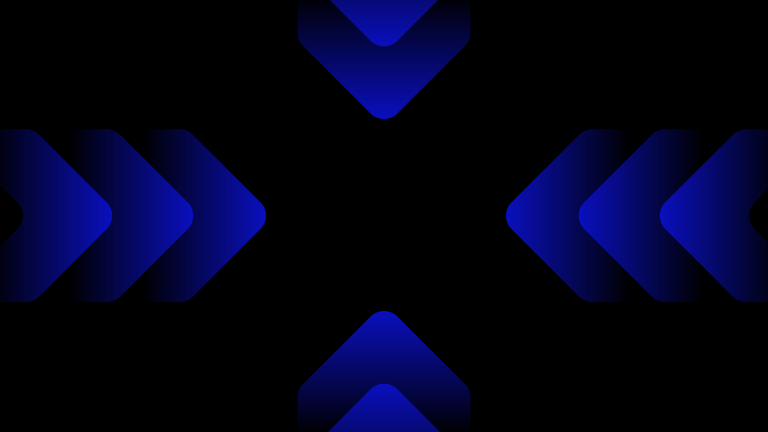
This background is drawn by a WebGL 1 fragment shader. Its source:

```glsl
precision highp float;

uniform vec2 u_resolution;

#define TIP_COLOR vec3(0.038, 0.06, 0.75)
#define HALF_WIDTH 0.2
#define CORNER_RADIUS 0.044
#define FADE_LENGTH 0.287
#define SIDE_GAP 0.2778
#define VERTICAL_GAP 0.2222
#define SIDE_CENTER vec2(0.0046, 0.0007)
#define VERTICAL_CENTER vec2(0.0, 0.0023)
#define SPACING 0.1683
#define SPACING_GROWTH 0.0097

// Signed distance to a rounded arrowhead with its tip at the origin,
// pointing along +x and extending endlessly along -x.
float arrowDistance(vec2 p) {
    vec2 q = vec2(p.x + CORNER_RADIUS, abs(p.y));
    float core = HALF_WIDTH - CORNER_RADIUS;
    float t = clamp(0.5 * (q.y - q.x), 0.0, core);
    vec2 offset = q - t * vec2(-1.0, 1.0);
    if (t >= core) offset.x = max(offset.x, 0.0);
    float side = (q.x + q.y > 0.0 || q.y > core) ? 1.0 : -1.0;
    return side * length(offset) - CORNER_RADIUS;
}

// Stack of arrows, each painted over the one ahead; the last cuts a dark notch.
vec3 paintArrows(vec3 color, vec2 p, float pixel) {
    for (int i = 0; i < 4; i++) {
        float n = float(i);
        float setback = SPACING * n + SPACING_GROWTH * n * (n - 1.0);
        vec2 local = p + vec2(setback, 0.0);
        float glow = clamp(1.0 + local.x / FADE_LENGTH, 0.0, 1.0);
        vec3 fill = i < 3 ? TIP_COLOR * glow : vec3(0.0);
        float coverage = 1.0 - smoothstep(-0.7 * pixel, 0.7 * pixel, arrowDistance(local));
        color = mix(color, fill, coverage);
    }
    return color;
}

void main() {
    float pixel = 1.0 / u_resolution.y;
    vec2 p = (gl_FragCoord.xy - 0.5 * u_resolution) * pixel;

    // Fold the plane so that mirrored stacks both point at the center.
    vec2 side = p - SIDE_CENTER;
    vec2 upright = p - VERTICAL_CENTER;
    vec3 color = vec3(0.0);
    color = paintArrows(color, vec2(SIDE_GAP - abs(side.x), side.y), pixel);
    color = paintArrows(color, vec2(VERTICAL_GAP - abs(upright.y), upright.x), pixel);

    gl_FragColor = vec4(color, 1.0);
}
```
